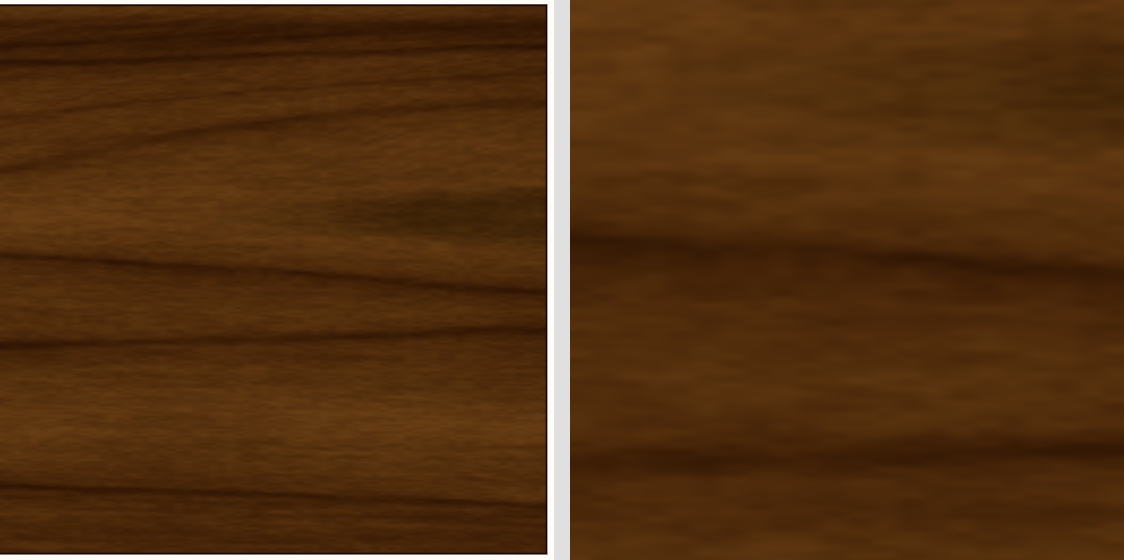
Left: the whole. Right: its middle third, enlarged.
Give the GLSL for this texture, as a Shadertoy shader.

```glsl
// Dark walnut plank with sweeping horizontal grain and a thin pale margin.

const vec3 DARK_WOOD  = vec3(0.195, 0.088, 0.014);
const vec3 MID_WOOD   = vec3(0.275, 0.143, 0.031);
const vec3 LIGHT_WOOD = vec3(0.375, 0.219, 0.067);
const vec3 PAPER      = vec3(1.0, 0.985, 0.965);
const vec3 RIM        = vec3(0.06, 0.025, 0.01);
const vec3 OLIVE_TINT = vec3(0.95, 1.04, 1.0);

const vec2  PLANK_MIN  = vec2(-0.01, 0.0098);
const vec2  PLANK_MAX  = vec2(0.9881, 0.9922);
const float RIM_WIDTH  = 0.003;
const float BASE_TONE  = 0.69;
const float FINE_GRAIN = 0.40;
const float STREAKS    = 0.36;
const vec2  HEART_TIP  = vec2(0.36, 0.388);
const float HEART_CURVE = 150.0;

// Growth lines: depth at the left, depth at the right, bow, thickness.
const int LINE_COUNT = 6;
const vec4 LINES[LINE_COUNT] = vec4[](
    vec4(0.113, 0.080, 0.000, 0.0065),
    vec4(0.208, 0.130, 0.010, 0.0050),
    vec4(0.305, 0.183, 0.030, 0.0100),
    vec4(0.455, 0.523, 0.004, 0.0075),
    vec4(0.616, 0.584, -0.003, 0.0080),
    vec4(0.868, 0.904, 0.000, 0.0065));
const float LINE_DEPTH[LINE_COUNT] = float[](0.62, 0.34, 0.40, 0.58, 0.58, 0.58);

float hash(vec2 p) {
    vec3 q = fract(vec3(p.xyx) * 0.1031);
    q += dot(q, q.yzx + 33.33);
    return fract((q.x + q.y) * q.z);
}

float noise(vec2 p) {
    vec2 cell = floor(p), f = fract(p);
    f = f * f * (3.0 - 2.0 * f);
    float low  = mix(hash(cell), hash(cell + vec2(1, 0)), f.x);
    float high = mix(hash(cell + vec2(0, 1)), hash(cell + vec2(1, 1)), f.x);
    return mix(low, high, f.y);
}

float hump(float x, float center, float width) {
    float d = (x - center) / width;
    return exp(-d * d);
}

// Thin dark core, with a shadow that trails off below each growth line.
float growthLines(vec2 p) {
    float shade = 0.0;
    for (int i = 0; i < LINE_COUNT; i++) {
        vec4 g = LINES[i];
        float seed = float(i) * 7.0;
        float depth = mix(g.x, g.y, p.x) - g.z * 4.0 * p.x * (1.0 - p.x);
        depth += 0.006 * (noise(vec2(p.x * 6.0, seed)) - 0.5);
        float d = p.y - depth;
        float fade = 0.8 + 0.4 * noise(vec2(p.x * 4.0, seed + 3.0));
        float tail = smoothstep(-g.w, g.w, d) * exp(-max(d, 0.0) / (g.w * 3.0));
        shade += LINE_DEPTH[i] * fade * (0.62 * hump(d, 0.0, g.w) + 0.48 * tail);
        shade += LINE_DEPTH[i] * 0.16 * hump(d, -0.008, g.w * 2.5);
    }
    return shade;
}

// Brightness of the wood: 0 is dark, 0.5 middle, 1 light.
float woodTone(vec2 p, float heart) {
    // Grain runs along the tilt of the nearby growth lines.
    float tilt = mix(0.06, -0.015, smoothstep(0.1, 0.5, p.y));
    vec2 flow = vec2(p.x, p.y + tilt * p.x);
    flow.y += 0.006 * (noise(flow * vec2(5.0, 9.0)) - 0.5);

    float topZone = smoothstep(0.02, 0.05, p.y) * (1.0 - smoothstep(0.08, 0.118, p.y + 0.035 * p.x));
    float bottomZone = smoothstep(0.86, 0.91, p.y - 0.02 * p.x);

    float tone = BASE_TONE;
    tone += 0.27 * hump(p.y, 0.385, 0.07) + 0.23 * hump(p.y, 0.765, 0.08);
    tone += 0.22 * p.x * hump(p.y, 0.25, 0.07);
    tone -= 0.52 * topZone + 0.14 * bottomZone + 0.50 * heart;
    tone -= growthLines(p);

    // Broad clouds, long streaks, then short fine fibers.
    tone += 0.24 * (noise(flow * vec2(3.0, 16.0) + 3.0) - 0.5);
    float streak = 0.55 * noise(flow * vec2(1.6, 70.0) + 11.0)
                 + 0.45 * noise(flow * vec2(4.0, 130.0) + 29.0) - 0.5;
    tone += STREAKS * (0.65 + topZone + 0.9 * bottomZone) * streak;
    float fiber = 0.50 * noise(flow * vec2(24.0, 140.0) + 41.0)
                + 0.50 * noise(flow * vec2(65.0, 240.0) + 67.0) - 0.5;
    return tone + FINE_GRAIN * fiber;
}

vec3 woodColor(float tone) {
    tone = clamp(tone, -0.35, 1.15);
    return tone < 0.5 ? mix(DARK_WOOD, MID_WOOD, tone * 2.0)
                      : mix(MID_WOOD, LIGHT_WOOD, tone * 2.0 - 1.0);
}

void mainImage(out vec4 fragColor, in vec2 fragCoord) {
    vec2 uv = fragCoord / iResolution.xy;
    vec2 p = vec2(uv.x, 1.0 - uv.y); // y is depth below the top edge

    // Dark heart that opens toward the right.
    vec2 h = p - HEART_TIP;
    float heart = smoothstep(-0.06, 0.45, h.x - HEART_CURVE * h.y * h.y);

    vec3 color = woodColor(woodTone(p, heart));
    color *= mix(vec3(1.0), OLIVE_TINT, heart);

    // Dark rim and pale margin.
    vec2 inner = min(uv - PLANK_MIN, PLANK_MAX - uv);
    float inside = min(inner.x, inner.y);
    float soft = 0.5 / iResolution.y;
    color = mix(RIM, color, smoothstep(RIM_WIDTH - 0.0015, RIM_WIDTH + 0.0015, inside));
    color = mix(PAPER, color, smoothstep(-soft, soft, inside));
    fragColor = vec4(color, 1.0);
}
```
